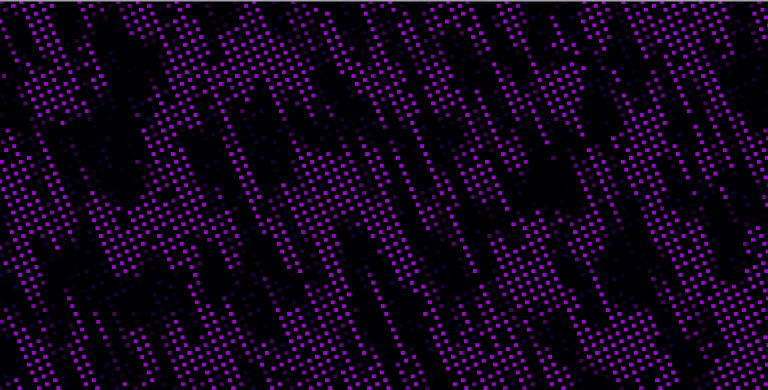
Give the GLSL for this pattern, as a Shadertoy shader.

```glsl
// A slanted lattice of small violet squares on black. Every row is shifted
// by a fixed fraction of the dot pitch, which lines the dots up in steep
// diagonals; stretched gradient noise switches them on, dim or off.

#define ROWS 100.0            // dot rows over the height
#define PITCH 0.0498          // spacing of dots in one row
#define ROW_SHIFT 0.415       // shift per row, in pitches
#define DOT_HALF 0.0050       // half side of a dot
#define SLANT 0.423           // lean of the diagonals
#define STREAK_FREQ vec2(19.0, 4.5)
#define PATCH_FREQ 5.5
#define DROPOUT 0.07          // share of dots that fail at random
#define VIOLET vec3(0.65, 0.0, 0.86)
#define NAVY vec3(0.08, 0.0, 0.24)
#define BACKGROUND vec3(0.0, 0.0, 0.008)
#define EDGE_COLOR vec3(0.66, 0.64, 0.67)

float hash(vec2 p) {
    vec3 q = fract(vec3(p.xyx) * 0.1031);
    q += dot(q, q.yzx + 33.33);
    return fract((q.x + q.y) * q.z);
}

vec2 gradient(vec2 cell) {
    float angle = 6.2832 * hash(cell + 71.0);
    return vec2(cos(angle), sin(angle));
}

float gradientNoise(vec2 p) {
    vec2 i = floor(p), f = fract(p);
    vec2 w = f * f * f * (f * (f * 6.0 - 15.0) + 10.0);
    vec2 e = vec2(1.0, 0.0);
    float low = mix(dot(gradient(i), f),
                    dot(gradient(i + e), f - e), w.x);
    float high = mix(dot(gradient(i + e.yx), f - e.yx),
                     dot(gradient(i + 1.0), f - 1.0), w.x);
    return mix(low, high, w.y);
}

// Colour of the dot at a lattice point: streaks, broad patches, wear
vec3 dotColor(vec2 center, vec2 id) {
    vec2 slanted = vec2(center.x + SLANT * center.y, center.y);
    float field = gradientNoise(slanted * STREAK_FREQ + 13.0)
                + 0.7 * gradientNoise(center * PATCH_FREQ + 41.0);
    float jitter = hash(id + 200.0);
    float lit = smoothstep(-0.14, 0.10, field + 0.12 * (jitter - 0.5));
    lit *= step(DROPOUT, hash(id + 317.0));
    float glow = smoothstep(0.55, 1.0, hash(id + 523.0));
    return max(VIOLET * lit, NAVY * glow);
}

// Antialiased square
float squareMask(vec2 d, float pixel) {
    vec2 cover = clamp((DOT_HALF - abs(d)) / pixel + 0.5, 0.0, 1.0);
    return cover.x * cover.y;
}

void mainImage(out vec4 fragColor, in vec2 fragCoord) {
    float pixel = 1.0 / iResolution.y;
    vec2 uv = fragCoord * pixel;
    vec3 color = BACKGROUND;

    // Nearest dot in this row and in the rows above and below
    float row = floor(uv.y * ROWS);
    for (int k = -1; k <= 1; k++) {
        float r = row + float(k);
        float shift = r * ROW_SHIFT;
        float column = round(uv.x / PITCH - shift);
        vec2 center = vec2((column + shift) * PITCH, (r + 0.5) / ROWS);
        float mask = squareMask(uv - center, pixel);
        color = max(color, dotColor(center, vec2(column, r)) * mask);
    }

    // Thin pale line along the top edge
    float edge = clamp((uv.y - (1.0 - 1.0 / 260.0)) / pixel + 0.5, 0.0, 1.0);
    color = mix(color, EDGE_COLOR, edge);

    fragColor = vec4(color, 1.0);
}
```
